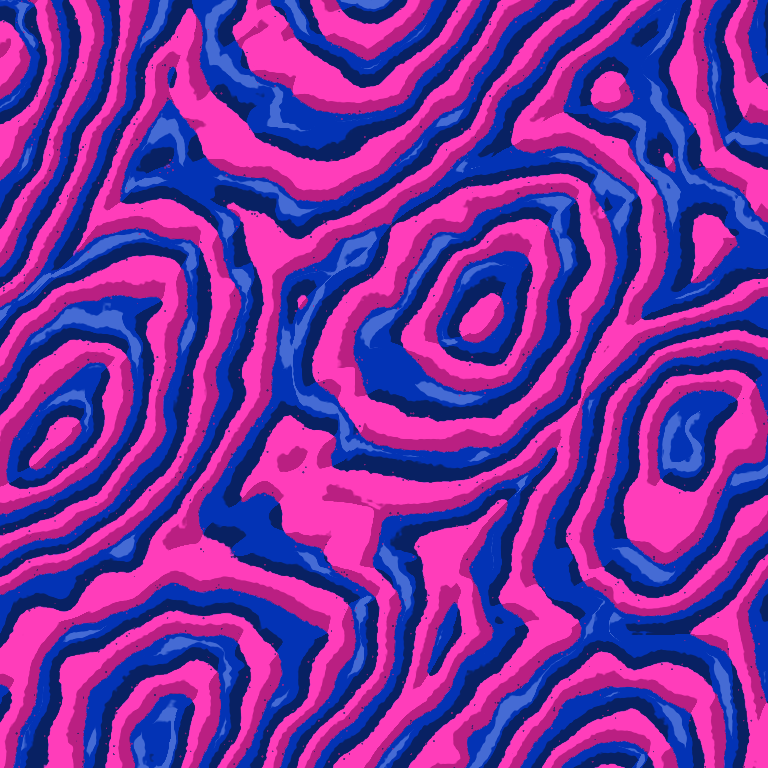
Write a Shadertoy shader that draws this pattern.

```glsl
// Wavy contour bands in pink and blue, each shaded along its lower right rim.

float hash(vec2 p) {
    vec3 q = fract(p.xyx * vec3(0.1031, 0.1030, 0.0973));
    q += dot(q, q.yzx + 33.33);
    return fract((q.x + q.y) * q.z);
}

float noise(vec2 p) {
    vec2 i = floor(p), f = fract(p);
    f = f * f * (3.0 - 2.0 * f);
    return mix(mix(hash(i), hash(i + vec2(1, 0)), f.x),
               mix(hash(i + vec2(0, 1)), hash(i + vec2(1, 1)), f.x), f.y);
}

// Distance to scattered peaks of differing height, with softened creases.
float peaks(vec2 p) {
    vec2 cell = floor(p);
    float sum = 0.0;
    for (int y = -2; y <= 2; y++) {
        for (int x = -2; x <= 2; x++) {
            vec2 id = cell + vec2(x, y);
            vec2 jitter = vec2(hash(id + 17.0), hash(id + 61.0));
            vec2 toPeak = id + 0.1 + 0.8 * jitter - p;
            float dist = sqrt(dot(toPeak, toPeak) + 0.003);
            sum += exp(-32.0 * (dist + 0.4 * hash(id + 93.0)));
        }
    }
    return -log(sum) / 32.0;
}

// Terrain height; one unit holds one pink and one blue band.
float height(vec2 p) {
    vec2 warp = vec2(noise(p * 4.5 + 20.0), noise(p * 4.5 + 50.0)) - 0.5;
    vec2 q = p + 0.09 * warp;
    // Stretch the hills along the rising diagonal.
    q = vec2(dot(q, vec2(0.6, 0.8)) * 0.6, dot(q, vec2(0.8, -0.6)));
    return 6.7 * peaks(q * 2.7 + 40.0)
         + 2.0 * q.y
         + 0.55 * noise(p * 8.0 + 10.0)
         + 0.38 * noise(p * 23.0 + 30.0);
}

void mainImage(out vec4 fragColor, in vec2 fragCoord) {
    const vec3 pink = vec3(1.0, 0.24, 0.73), magenta = vec3(0.73, 0.12, 0.51);
    const vec3 blue = vec3(0.01, 0.20, 0.71), navy = vec3(0.03, 0.13, 0.39);
    const vec3 paleBlue = vec3(0.27, 0.42, 0.83);

    float size = min(iResolution.x, iResolution.y);
    vec2 p = fragCoord / size;
    float aa = 0.8 / size;

    // Height and slope turn band phase into distance on the canvas.
    float h = height(p);
    vec2 eps = vec2(0.007, 0.0);
    vec2 grad = vec2(height(p + eps.xy) - height(p - eps.xy),
                     height(p + eps.yx) - height(p - eps.yx)) / (2.0 * eps.x);
    float slope = max(length(grad), 6.0);
    float grain = noise(p * 230.0) - 0.5;
    h += 0.0026 * grain * slope;

    // Positive inside blue bands, negative inside pink ones.
    float edge = (abs(fract(h + 0.25) - 0.5) - 0.25) / slope;

    // Distance to the shaded rim and to the lit rim of the current band.
    float facing = dot(grad, vec2(0.55, -0.83)) / slope;
    float across = 0.5 * fract(2.0 * h);
    float shadeDist = (facing > 0.0 ? 0.5 - across : across) / slope;
    float litDist = 0.5 / slope - shadeDist;

    // Shadow strip, thinning where the band runs along the light.
    float strip = min(0.0165, 0.25 / slope) * smoothstep(0.0, 0.26, abs(facing));
    strip += 0.002 * (noise(p * 150.0 + 7.0) - 0.5);
    float shade = smoothstep(-aa, aa, strip - shadeDist);

    // Pale strokes along the middle of the wider blue bands.
    float open = 0.5 / slope - strip;
    float stroke = min(0.34 * open, 0.009) * smoothstep(0.32, 0.62, noise(p * 12.0 + 80.0));
    stroke *= smoothstep(0.012, 0.02, open);
    float glow = smoothstep(-aa, aa, stroke - 0.001 - abs(litDist - 0.5 * open));

    vec3 pinkBand = mix(pink, magenta, shade);
    vec3 blueBand = mix(mix(blue, paleBlue, glow), navy, shade);
    vec3 color = mix(pinkBand, blueBand, smoothstep(-aa, aa, edge));

    // Sparse ink specks close to the rims.
    vec2 speckCell = floor(p * 300.0);
    float speck = step(0.98, hash(speckCell + 5.0)) * step(abs(edge), 0.008);
    float radius = 0.1 + 0.2 * hash(speckCell + 9.0);
    speck *= 1.0 - smoothstep(radius, radius + 300.0 * aa, length(fract(p * 300.0) - 0.5));
    color = mix(color, edge < 0.0 ? navy : magenta, 0.7 * speck);

    fragColor = vec4(color, 1.0);
}
```
